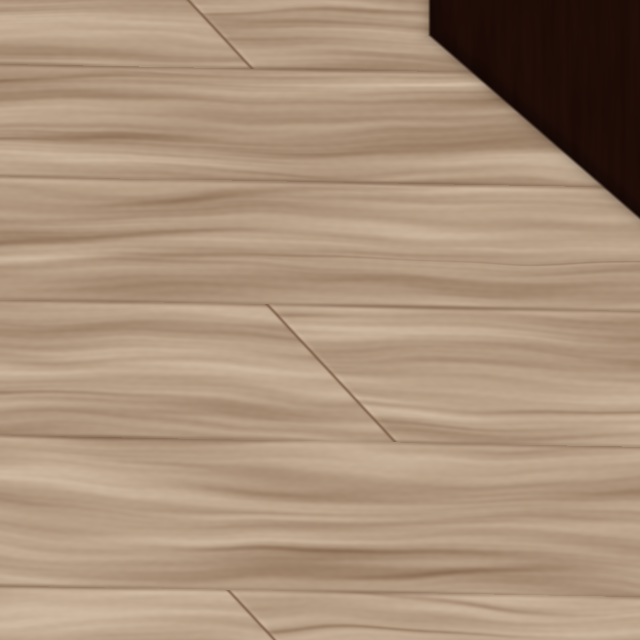
A WebGL 2 fragment shader for this texture:

```glsl
#version 300 es
precision highp float;

#define HORIZON 4.7
#define ROW_SCALE 86.07
#define ROW_SHIFT 22.65
#define ROW_TILT 0.018
#define BOARD_LENGTH 2.2
#define JOINT_SLANT 0.93
#define JOINT_WIDTH 0.0016
#define SEAM_WIDTH 0.0022
#define GRAIN_CONTRAST 1.0
#define CABINET_CORNER vec2(0.671, 0.945)
#define CABINET_SLOPE 0.87

uniform vec2 u_resolution;
out vec4 fragColor;

float hash(vec2 p) {
    vec3 q = fract(p.xyx * vec3(0.1031, 0.1030, 0.0973));
    q += dot(q, q.yzx + 33.33);
    return fract((q.x + q.y) * q.z);
}

float cornerSlope(vec2 cell, vec2 offset) {
    float angle = 6.2832 * hash(cell);
    return dot(vec2(cos(angle), sin(angle)), offset);
}

float gradientNoise(vec2 p) {
    vec2 cell = floor(p), f = fract(p);
    vec2 w = f * f * f * (f * (f * 6.0 - 15.0) + 10.0);
    vec2 e = vec2(1.0, 0.0);
    return mix(mix(cornerSlope(cell, f), cornerSlope(cell + e, f - e), w.x),
               mix(cornerSlope(cell + e.yx, f - e.yx), cornerSlope(cell + 1.0, f - 1.0), w.x), w.y);
}

// Soft line of a given half width around distance zero
float softLine(float dist, float width, float pixel) {
    float edge = width + pixel;
    return exp(-dist * dist / (edge * edge));
}

// Lightness of the wood: long streaks at several scales, bent by a slow warp
float grainTone(vec2 p, vec2 seed) {
    vec2 q = p + seed;
    q.y += 0.16 * gradientNoise(q * vec2(2.3, 1.6)) + 0.03 * gradientNoise(q * vec2(7.0, 4.0));
    float broad = gradientNoise(q * vec2(0.9, 2.3));
    float medium = gradientNoise(q * vec2(1.3, 5.5) + 17.0);
    float fine = gradientNoise(q * vec2(2.2, 12.0) + 41.0);
    float hair = gradientNoise(q * vec2(5.0, 25.0) + 73.0);
    float tone = 0.4 * broad + 0.55 * medium + 0.5 * fine + 0.2 * hair;

    // Narrow dark veins, present only in some stretches
    float vein = gradientNoise(q * vec2(0.8, 3.6) + 97.0);
    float present = smoothstep(-0.05, 0.3, gradientNoise(q * vec2(1.4, 2.0) + 131.0));
    return tone - 0.45 * present * exp(-vein * vein * 180.0);
}

vec3 floorColor(vec2 p, float pixel) {
    // Rows of boards, slightly foreshortened toward the top
    float depth = HORIZON - p.y - ROW_TILT * p.x;
    float row = ROW_SCALE / depth - ROW_SHIFT;
    float rowIndex = floor(row);
    float rowHeight = depth * depth / ROW_SCALE;

    // Slanted end joints, staggered from row to row
    float k = -rowIndex;
    float start = 1.224 + k * (0.486 + 0.047 * k);
    float along = p.x + JOINT_SLANT * p.y - start;
    float board = floor(along / BOARD_LENGTH);
    float jointDist = (along - BOARD_LENGTH * round(along / BOARD_LENGTH)) / length(vec2(1.0, JOINT_SLANT));
    float seamDist = (row - round(row)) * rowHeight;

    vec2 id = vec2(rowIndex + 20.0, board + 20.0);
    vec2 seed = 30.0 * vec2(hash(id), hash(id + 7.3)) + 20.0;
    float tone = 0.63 + GRAIN_CONTRAST * grainTone(vec2(p.x, row), seed);
    tone += 0.12 * (hash(id + 3.1) - 0.5) + 0.12 * (0.5 - p.y);
    tone += 0.06 * gradientNoise(p * vec2(60.0, 130.0));
    vec3 color = mix(vec3(0.58, 0.47, 0.375), vec3(0.78, 0.69, 0.595), clamp(tone, -0.2, 1.15));

    // Gaps between boards, with a faint bright bevel beside them
    float seamFade = 0.4 + 0.5 * gradientNoise(vec2(p.x * 3.0, round(row) * 5.7 + 60.0));
    color += 0.035 * softLine(seamDist + 0.006, 0.004, pixel);
    color += 0.03 * softLine(jointDist - 0.004, 0.002, pixel);
    color = mix(color, vec3(0.46, 0.35, 0.27), seamFade * softLine(seamDist, SEAM_WIDTH, pixel));
    return mix(color, vec3(0.46, 0.34, 0.25), 0.75 * softLine(jointDist, JOINT_WIDTH, 0.5 * pixel));
}

vec3 cabinetColor(vec2 p, float inside) {
    float streak = gradientNoise(p * vec2(55.0, 5.0)) + 0.6 * gradientNoise(p * vec2(130.0, 14.0));
    float tone = 0.3 + 0.55 * streak;
    vec3 color = mix(vec3(0.105, 0.038, 0.02), vec3(0.145, 0.064, 0.04), clamp(tone, 0.0, 1.0));
    return color * mix(0.7, 1.0, smoothstep(0.0, 0.03, inside));
}

void main() {
    vec2 p = gl_FragCoord.xy / u_resolution.y;
    float pixel = 1.0 / u_resolution.y;

    // Cabinet side: vertical left edge and slanted foot
    vec2 c = p - CABINET_CORNER;
    float footDist = (c.y + CABINET_SLOPE * c.x) / length(vec2(1.0, CABINET_SLOPE));
    float inside = min(c.x, footDist);

    vec3 color = floorColor(p, pixel);
    color *= 1.0 - 0.22 * exp(min(inside, 0.0) / 0.008);
    float cover = smoothstep(-0.0015 - pixel, 0.0015 + pixel, inside);
    color = mix(color, cabinetColor(p, inside), cover);
    fragColor = vec4(color, 1.0);
}
```
